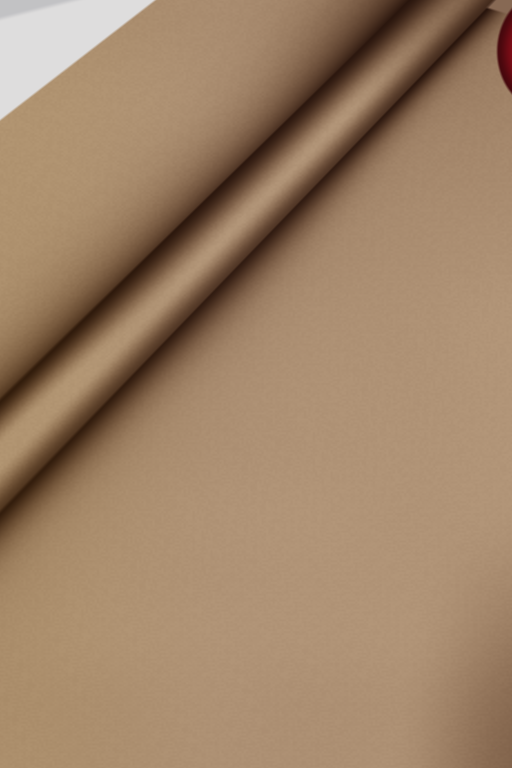
Give the GLSL for this texture, as a WebGL 1 fragment shader.

```glsl
precision highp float;
// Draws tan satin cloth with a diagonal fold and roll, a pale wall and a red corner accent.
uniform vec2 u_resolution;

float hash(vec2 cell) {
  return fract(sin(dot(cell, vec2(127.1, 311.7))) * 43758.5453);
}

float valueNoise(vec2 p) {
  vec2 cell = floor(p);
  vec2 f = fract(p);
  f = f * f * (3.0 - 2.0 * f);
  float top = mix(hash(cell), hash(cell + vec2(1.0, 0.0)), f.x);
  float bottom = mix(hash(cell + vec2(0.0, 1.0)), hash(cell + 1.0), f.x);
  return mix(top, bottom, f.y);
}

// Signed distance below a line given by its height at x = 0 and its slope.
float belowLine(vec2 p, float start, float slope) {
  return (p.y - start - slope * p.x) / sqrt(1.0 + slope * slope);
}

float softStep(float d, float blur) {
  return smoothstep(-blur, blur, d);
}

// Cloth colour from deep shadow (0) to full light (1).
vec3 clothColour(float light) {
  vec3 shadow = vec3(0.15, 0.075, 0.045);
  vec3 lit = vec3(0.695, 0.582, 0.468);
  float warmth = max(light * (1.0 - light), 0.0);
  return mix(shadow, lit, light) - warmth * vec3(0.0, 0.08, 0.12);
}

// Upper flap: rounds away into shade towards its lower edge.
float flapLight(float depth, vec2 p) {
  float turn = 1.0 - exp(-max(depth, 0.0) / 0.055);
  float light = mix(0.28, 1.0, turn);
  light -= 0.22 * smoothstep(0.45, 0.85, p.x) * (1.0 - smoothstep(0.0, 0.3, depth));
  return light - 0.05 * smoothstep(0.25, 0.0, p.y);
}

// Roll: shadow under the flap, a satin highlight, then a darker underside.
float rollLight(float t, vec2 p) {
  float reach = mix(0.42, 0.58, smoothstep(0.0, 0.4, p.x));
  float rise = smoothstep(-0.06, reach, t);
  float fall = smoothstep(0.58, 1.04, t);
  float light = rise * (1.0 - 0.72 * fall);
  return light * (1.0 - 0.35 * smoothstep(0.65, 0.95, p.x));
}

// Flat cloth: contact shadow beside the roll and gentle falloff at the sides.
float sheetLight(float d, vec2 p) {
  float away = max(d, 0.0);
  float width = mix(0.043, 0.026, smoothstep(0.45, 0.9, p.x));
  float light = 1.0 - 0.78 * exp(-pow(away / width, 1.4));
  light -= 0.16 * exp(-away / 0.13);
  light -= 0.08 * smoothstep(0.55, 1.0, p.x) * smoothstep(0.65, 0.1, p.y);
  float corner = smoothstep(0.78, 1.05, p.x + 0.14 * (p.y - 1.3));
  light -= 0.30 * corner * smoothstep(0.95, 1.45, p.y);
  return light - 0.035 * smoothstep(1.1, 1.5, p.y);
}

vec3 wallColour(vec2 p) {
  float ledge = softStep(belowLine(p, 0.037, -0.25), 0.006);
  return mix(vec3(0.76, 0.76, 0.77), vec3(0.87, 0.865, 0.865), ledge);
}

void main() {
  // Width is one unit; y runs down from the top edge.
  vec2 uv = gl_FragCoord.xy / u_resolution;
  vec2 p = vec2(uv.x, (1.0 - uv.y) * 1.5);

  // Fold boundaries.
  float flapTop = belowLine(p, 0.235, -0.774);
  float flapEdge = belowLine(p, 0.781, -0.976);
  float rollEdge = belowLine(p, 1.0, -1.035);
  float across = (p.y - 0.781 + 0.976 * p.x) / (0.219 - 0.059 * p.x);
  float blur = mix(0.005, 0.0025, smoothstep(0.0, 0.4, p.x));

  // Layer the light of each cloth surface.
  float light = flapLight(-flapEdge, p);
  light = mix(light, rollLight(across, p), softStep(flapEdge, blur));
  light = mix(light, sheetLight(rollEdge, p), softStep(rollEdge, blur));

  // Fine weave and broad uneven sheen.
  float weave = valueNoise(p * vec2(230.0, 260.0)) - 0.5;
  float sheen = valueNoise(p * vec2(5.0, 8.0)) - 0.5;
  light += (0.035 * weave + 0.02 * sheen) * smoothstep(0.1, 0.8, light);
  vec3 colour = clothColour(light);
  colour += vec3(0.0, 0.0, -0.025) * smoothstep(0.5, 0.0, p.x);

  // Cloth end at the top right.
  float endStrip = softStep(rollEdge, 0.004) * (1.0 - softStep(belowLine(p, -0.27, 0.3), 0.003));
  colour = mix(colour, vec3(0.53, 0.41, 0.33), endStrip);

  // Pale wall beyond the flap.
  colour = mix(wallColour(p), colour, softStep(flapTop, 0.003));

  // Rounded red object cut off by the right side.
  float red = 1.0 - length((p - vec2(1.065, 0.1)) / vec2(0.094, 0.115));
  vec3 redColour = mix(vec3(0.27, 0.03, 0.05), vec3(0.50, 0.05, 0.09), smoothstep(0.0, 0.35, red));
  colour = mix(colour, redColour, softStep(red, 0.035));

  gl_FragColor = vec4(clamp(colour, 0.0, 1.0), 1.0);
}
```
